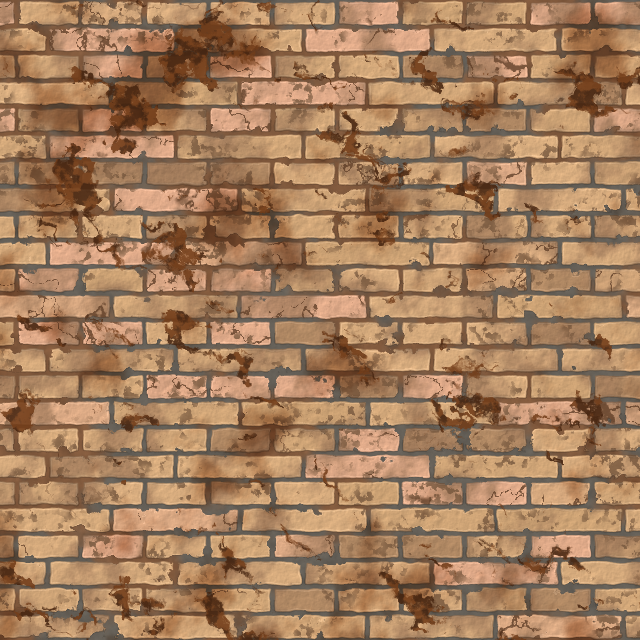
Write a Shadertoy shader that draws this texture.

```glsl
// Weathered tan brick wall: rows of short and long bricks in grey mortar, with rust stains.

float hash(vec2 p) {
    return fract(sin(dot(p, vec2(127.1, 311.7))) * 43758.5453);
}

float noise(vec2 p) {
    vec2 i = floor(p), f = fract(p);
    f = f * f * (3.0 - 2.0 * f);
    return mix(mix(hash(i), hash(i + vec2(1, 0)), f.x),
               mix(hash(i + vec2(0, 1)), hash(i + vec2(1, 1)), f.x), f.y);
}

float fbm(vec2 p) {
    float sum = 0.0, amp = 0.5;
    for (int i = 0; i < 5; i++) {
        sum += amp * noise(p);
        p = mat2(0.8, 0.6, -0.6, 0.8) * p * 2.03 + 7.3;
        amp *= 0.5;
    }
    return sum;
}

float roundBox(vec2 p, vec2 halfSize, float radius) {
    vec2 q = abs(p) - halfSize + radius;
    return length(max(q, 0.0)) + min(max(q.x, q.y), 0.0) - radius;
}

float spot(vec2 p, vec2 center, float radius) {
    vec2 v = (p - center) / radius;
    return exp(-dot(v, v));
}

// Where rust gathers: a diagonal trail plus a few separate spots
float rustRegion(vec2 p) {
    vec2 start = vec2(0.37, 0.01), along = vec2(-0.25, 0.27);
    float h = clamp(dot(p - start, along) / dot(along, along), 0.0, 1.0);
    float region = spot(p, start + along * h, 0.07);
    region += spot(p, vec2(0.29, 0.97), 0.09) + 0.8 * spot(p, vec2(0.93, 0.13), 0.07);
    region += 0.8 * spot(p, vec2(0.28, 0.54), 0.06) + 0.6 * spot(p, vec2(0.82, 0.39), 0.05);
    return min(region + 0.7 * spot(p, vec2(0.88, 0.92), 0.06), 1.0);
}

void mainImage(out vec4 fragColor, in vec2 fragCoord) {
    vec2 uv = fragCoord / iResolution.xy;
    vec2 p = vec2(uv.x, 1.0 - uv.y);  // rows count from the top
    float aa = 0.8 / iResolution.y;

    // Layout: 24 rows, alternating 10 short and 5 long bricks
    vec2 q = p + 0.003 * (vec2(noise(p * 45.0), noise(p * 45.0 + 31.0)) - 0.5);
    float row = floor(q.y * 24.0);
    float isLong = mod(row, 2.0);
    float count = 10.0 - 5.0 * isLong;
    float shift = 0.026 + isLong * (mod(row, 4.0) < 2.0 ? 0.0485 : 0.1485);
    vec2 grid = vec2((q.x - shift) * count, q.y * 24.0);
    vec2 id = vec2(mod(floor(grid.x), count), mod(row, 24.0));
    vec2 size = vec2(1.0 / count, 1.0 / 24.0);
    vec2 local = (fract(grid) - 0.5) * size;
    float tone = hash(id + 3.7), kind = hash(id * 1.7 + 11.3);

    // Brick outline, with chipped edges
    float rough = fbm(p * 75.0);
    float patches = fbm(p * 17.0 + id * 5.0);
    float d = roundBox(local, size * 0.5 - 0.0031 - 0.0006 * tone, 0.0025);
    d += 0.0045 * (rough - 0.5) + 0.010 * smoothstep(0.6, 0.8, fbm(p * 40.0 + 19.0));
    float brickMask = 1.0 - smoothstep(-aa, aa, d);

    // Brick faces: tan, some pink, some short ones brown
    vec3 brick = mix(vec3(0.80, 0.635, 0.455), vec3(0.85, 0.68, 0.50), tone);
    brick = mix(brick, vec3(0.88, 0.67, 0.54), smoothstep(0.72, 0.8, kind));
    float brown = (1.0 - isLong) * (1.0 - smoothstep(0.16, 0.2, kind));
    brick = mix(brick, vec3(0.63, 0.48, 0.35), 0.7 * brown);
    brick = mix(brick, vec3(0.62, 0.47, 0.35), 0.75 * smoothstep(0.42, 0.7, patches));

    // Surface relief, pits and pale rim
    float relief = rough - fbm((p + vec2(0.0018)) * 75.0);
    brick *= 1.0 + 0.45 * relief;
    float pitZone = smoothstep(0.4, 0.68, fbm(p * 21.0 + 40.0));
    float pits = smoothstep(0.54, 0.64, fbm(p * 95.0 + 8.0) + 0.10 * (pitZone - 0.5));
    brick = mix(brick, vec3(0.46, 0.34, 0.24), 0.8 * pits * pitZone);
    brick += 0.07 * smoothstep(0.0016, 0.0, abs(d + 0.0022));
    brick *= 1.0 - 0.18 * smoothstep(-0.006, 0.0, d) * smoothstep(0.4, 0.6, patches);

    // Wandering cracks, strongest on pink bricks
    vec2 bend = vec2(fbm(p * 30.0), fbm(p * 30.0 + 17.0));
    float vein = abs(noise(p * 24.0 + id * 9.0 + 2.5 * bend) - 0.5);
    float cracked = smoothstep(0.6, 0.75, kind) * smoothstep(0.4, 0.55, noise(p * 20.0 + 5.0));
    brick = mix(brick, vec3(0.38, 0.25, 0.16), 0.8 * cracked * smoothstep(0.05, 0.015, vein));

    // Mortar: grey, rusted in patches, shaded below the bricks
    vec3 mortar = mix(vec3(0.38, 0.36, 0.33), vec3(0.50, 0.33, 0.21),
                      0.85 * smoothstep(0.42, 0.62, fbm(p * 9.0 + 60.0)));
    mortar *= 0.88 + 0.3 * rough;
    mortar *= 1.0 - 0.22 * smoothstep(0.0025, 0.0, d) * step(0.0, local.y);
    vec3 color = mix(mortar, brick, brickMask);

    // Rust: soft wash, then dark ragged flakes
    float region = rustRegion(p);
    float wash = smoothstep(0.52, 0.78, fbm(p * 12.0 + 80.0) + 0.17 * region);
    color = mix(color, color * vec3(0.72, 0.58, 0.46), 0.8 * wash);
    vec2 streak = mat2(0.8, -0.6, 0.6, 0.8) * p * vec2(1.0, 1.2);
    float flake = fbm(streak * vec2(17.0, 25.0) + 2.2 * bend) + 0.15 * region;
    vec3 rust = mix(vec3(0.45, 0.24, 0.10), vec3(0.27, 0.14, 0.06), smoothstep(0.4, 0.6, rough));
    color = mix(color, rust, 0.88 * smoothstep(0.67, 0.75, flake));

    fragColor = vec4(clamp(color, 0.0, 1.0), 1.0);
}
```
